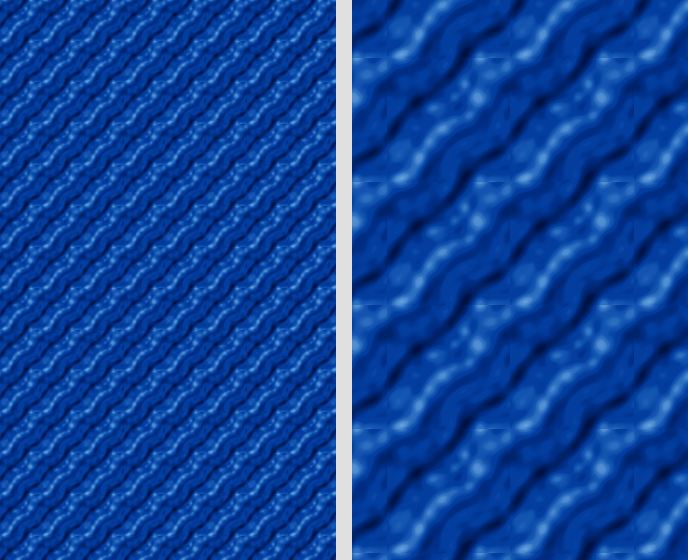
Left: the whole. Right: its middle third, enlarged.
Reproduce this pattern procedurally as a WebGL 2 fragment shader.

```glsl
#version 300 es
precision highp float;
// Rippled blue relief: a square tile repeated about 8 by 13.6 times from the top left.
// Each tile has a wavy diagonal crest, a dark groove and hashed highlights;
// gradient noise that stops at the tile border leaves faint seams.

uniform vec2 u_resolution;
out vec4 fragColor;

const float TAU = 6.2831853;

vec2 hash2(vec2 p) {
    vec3 q = fract(p.xyx * vec3(0.1031, 0.1030, 0.0973));
    q += dot(q, q.yzx + 33.33);
    return fract((q.xx + q.yz) * q.zy);
}

float gradientNoise(vec2 p) {
    vec2 i = floor(p), f = fract(p);
    vec2 w = f * f * f * (f * (f * 6.0 - 15.0) + 10.0);
    vec2 o = vec2(0.0, 1.0);
    float a = dot(hash2(i) * 2.0 - 1.0, f);
    float b = dot(hash2(i + o.yx) * 2.0 - 1.0, f - o.yx);
    float c = dot(hash2(i + o.xy) * 2.0 - 1.0, f - o.xy);
    float d = dot(hash2(i + o.yy) * 2.0 - 1.0, f - o.yy);
    return mix(mix(a, b, w.x), mix(c, d, w.x), w.y);
}

// Soft band around a phase that wraps at 1
float band(float phase, float center, float width) {
    float d = fract(phase - center + 0.5) - 0.5;
    return exp(-d * d / (width * width));
}

float wave(float along) {
    return 0.05 * sin(TAU * along);
}

// Highlights scattered along the crest and on its bumpy shoulder
float highlights(vec2 p) {
    float sum = 0.0;
    for (int i = 0; i < 20; i++) {
        vec2 h = hash2(vec2(float(i) + 3.0, 17.0));
        vec2 k = hash2(vec2(float(i) + 41.0, 5.0));
        bool onCrest = i < 10;
        float x = (float(i % 10) + 0.2 + 0.6 * h.x) / 10.0;
        float offset = onCrest ? 0.06 * (h.y - 0.5) : -0.12 - 0.24 * h.y;
        vec2 center = vec2(x, 1.06 - x + wave(2.0 * x - 1.06) + offset);
        vec2 d = fract(p - center + 0.5) - 0.5;
        float radius = mix(0.04, 0.065, k.x);
        float strength = (onCrest ? 0.30 : 0.24) * mix(0.4, 1.0, k.y);
        sum += strength * exp(-dot(d, d) / (radius * radius));
    }
    return sum;
}

// Blue ramp from deep shadow to pale glint
vec3 ramp(float t) {
    vec3 c = mix(vec3(0.0, 0.07, 0.27), vec3(0.0, 0.13, 0.40), smoothstep(0.0, 0.2, t));
    c = mix(c, vec3(0.0, 0.18, 0.52), smoothstep(0.2, 0.36, t));
    c = mix(c, vec3(0.01, 0.24, 0.62), smoothstep(0.36, 0.48, t));
    c = mix(c, vec3(0.07, 0.33, 0.69), smoothstep(0.52, 0.66, t));
    c = mix(c, vec3(0.17, 0.43, 0.75), smoothstep(0.66, 0.78, t));
    c = mix(c, vec3(0.31, 0.55, 0.82), smoothstep(0.78, 0.92, t));
    return mix(c, vec3(0.52, 0.76, 0.95), smoothstep(0.92, 1.15, t));
}

void main() {
    // Tile coordinates, measured down from the top edge
    vec2 uv = gl_FragCoord.xy / u_resolution.y;
    vec2 p = fract(vec2(uv.x, 1.0 - uv.y) * 13.59);

    // Diagonal axes: across the ridges and along them
    float along = p.x - p.y;
    float across = p.x + p.y - wave(along);

    // Crest, groove and shaded basin
    float tone = 0.47;
    tone += 0.17 * band(across, 0.05, 0.09);
    tone += 0.07 * band(across, 0.85, 0.14);
    tone -= 0.36 * band(across, 0.63, 0.075);
    tone -= 0.13 * band(across, 0.24, 0.07);

    // Streaks along the ridges, then rounder lumps
    tone += 0.26 * gradientNoise(vec2(across * 8.0, along * 3.5) + 20.0);
    tone += 0.24 * gradientNoise(p * 6.0 + 7.0);
    tone += highlights(p);

    fragColor = vec4(ramp(tone), 1.0);
}
```
